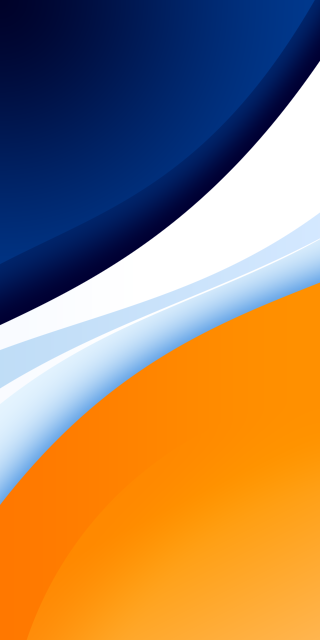
A Shadertoy shader for this background:

```glsl
// Layered paper-like waves: a deep blue sheet above, white and ice-blue ribbons
// between, and an orange hill below. Each boundary is a cubic height curve,
// turned into a distance by its slope, then shaded with smooth gradients.

const vec3 NIGHT = vec3(0.0, 0.0, 0.15);
const vec3 COBALT = vec3(0.0, 0.225, 0.56);
const vec3 RING_LIGHT = vec3(0.0, 0.145, 0.42);
const vec3 RING_DARK = vec3(0.0, 0.0, 0.20);
const vec3 ICE = vec3(0.91, 0.965, 1.0);
const vec3 SHADOW_BLUE = vec3(0.42, 0.66, 0.91);
const vec3 DEEP_ORANGE = vec3(1.0, 0.465, 0.0);
const vec3 ORANGE = vec3(1.0, 0.565, 0.0);
const vec3 AMBER = vec3(1.0, 0.595, 0.0);
const vec3 APRICOT = vec3(1.0, 0.71, 0.31);

// Cubic coefficients, constant term first
const vec4 INNER_BLUE = vec4(1.1745, 0.519, -0.26, 0.595);
const vec4 OUTER_BLUE = vec4(0.984, 0.4654, 0.0886, 0.272);
const vec4 BAND_TOP = vec4(0.906, 0.3715, -0.189, 0.2475);
const vec4 BAND_BASE = vec4(0.786, 0.616, -0.3495, 0.2025);
const vec4 ICE_TOP = vec4(0.737, 0.799, -0.6055, 0.322);
const vec4 HILL_TOP = vec4(0.422, 1.289, -0.8865, 0.2925);

float height(vec4 k, float x) {
    return k.x + x * (k.y + x * (k.z + x * k.w));
}

// Approximate signed distance, positive above the curve
float above(vec4 k, vec2 p) {
    float slope = k.y + p.x * (2.0 * k.z + 3.0 * k.w * p.x);
    return (p.y - height(k, p.x)) / sqrt(1.0 + slope * slope);
}

float cover(float d, float pixel) {
    return smoothstep(-0.7 * pixel, 0.7 * pixel, d);
}

vec3 blueSheet(vec2 p, float pixel) {
    float fromCorner = length(p - vec2(0.0, 2.0));
    vec3 face = mix(NIGHT, COBALT, smoothstep(-0.12, 1.08, fromCorner));
    float top = height(INNER_BLUE, p.x);
    float fall = (top - p.y) / (top - height(OUTER_BLUE, p.x));
    vec3 ring = mix(RING_LIGHT, RING_DARK, smoothstep(-0.1, 1.0, fall));
    return mix(ring, face, cover(above(INNER_BLUE, p), pixel));
}

vec3 iceRibbon(vec2 p) {
    float d = max(above(HILL_TOP, p), 0.0);
    float shade = exp(-pow(d / 0.072, 1.3));
    return mix(ICE, SHADOW_BLUE, shade);
}

vec3 orangeHill(vec2 p, float pixel) {
    vec3 rim = mix(DEEP_ORANGE, ORANGE, smoothstep(-0.15, 1.0, p.x));
    // Faint inner disc whose edge dissolves towards the right
    float depth = 1.145 - length(p - vec2(1.169, -0.364));
    float edge = 0.45 * (1.0 - smoothstep(0.15, 0.75, p.x));
    float inner = cover(depth, pixel) * mix(edge, 1.0, smoothstep(0.0, 0.32, depth));
    vec3 color = mix(rim, AMBER, inner);
    float warmth = clamp((0.15 - p.y + 0.5 * p.x) / 0.65, 0.0, 1.0);
    return mix(color, APRICOT, warmth * inner);
}

void mainImage(out vec4 fragColor, in vec2 fragCoord) {
    vec2 p = fragCoord / iResolution.xy * vec2(1.0, 2.0);
    float pixel = 2.0 / iResolution.y;

    // White ground and pale band
    vec3 color = mix(vec3(0.975, 0.985, 1.0), vec3(1.0), smoothstep(0.0, 0.5, p.x));
    vec3 band = mix(vec3(0.75, 0.865, 0.965), vec3(0.83, 0.91, 1.0), p.x);
    float inBand = cover(above(BAND_BASE, p), pixel) * cover(-above(BAND_TOP, p), pixel);
    color = mix(color, band, inBand);

    // Sheets stacked over the ground
    color = mix(color, iceRibbon(p), cover(-above(ICE_TOP, p), pixel));
    color = mix(color, orangeHill(p, pixel), cover(-above(HILL_TOP, p), pixel));
    color = mix(color, blueSheet(p, pixel), cover(above(OUTER_BLUE, p), pixel));

    fragColor = vec4(color, 1.0);
}
```
